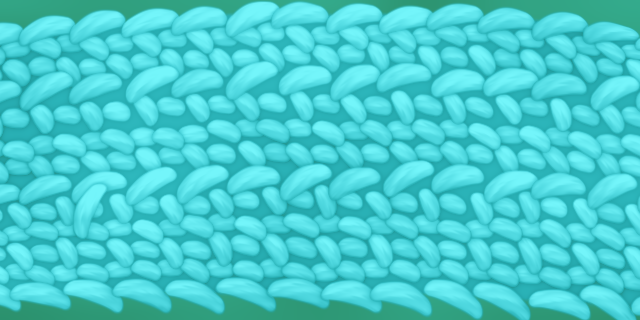
Reproduce this texture procedurally as a Shadertoy shader.

```glsl
#define PITCH 0.161
#define CORD_RADIUS 0.037
#define STITCH_RADIUS 0.031
#define JITTER 0.018
#define FIBRE 0.045
#define GAP vec3(0.09, 0.55, 0.56)
#define DEEP vec3(0.17, 0.71, 0.73)
#define MID vec3(0.30, 0.84, 0.87)
#define LIGHT vec3(0.45, 0.96, 0.98)
#define TABLE vec3(0.17, 0.57, 0.43)
#define TABLE_GLOW vec3(0.28, 0.90, 0.83)

const int STITCH_ROWS = 9;
const int ALL_ROWS = 13;

// Height, strand angle and half length: stitch rows first, cords last
const vec3 ROWS[ALL_ROWS] = vec3[ALL_ROWS](
    vec3(0.155, -0.50, 0.030), vec3(0.225, -1.05, 0.036),
    vec3(0.297, -0.45, 0.034), vec3(0.368, -1.10, 0.030),
    vec3(0.518, -0.90, 0.032), vec3(0.588, -0.50, 0.034),
    vec3(0.672, -1.10, 0.032), vec3(0.820, -0.95, 0.030),
    vec3(0.888, -0.60, 0.032), vec3(0.088, -0.32, 0.072),
    vec3(0.448, 0.36, 0.062), vec3(0.760, 0.36, 0.062),
    vec3(0.955, 0.24, 0.066));

float hash(vec2 p) {
    return fract(sin(dot(p, vec2(127.1, 311.7))) * 43758.5);
}

float noise(vec2 p) {
    vec2 i = floor(p), f = fract(p);
    f = f * f * (3.0 - 2.0 * f);
    return mix(mix(hash(i), hash(i + vec2(1, 0)), f.x),
               mix(hash(i + vec2(0, 1)), hash(i + vec2(1, 1)), f.x), f.y);
}

vec3 yarnColor(float tone) {
    vec3 c = mix(GAP, DEEP, smoothstep(0.0, 0.35, tone));
    c = mix(c, MID, smoothstep(0.30, 0.65, tone));
    return mix(c, LIGHT, smoothstep(0.58, 0.95, tone));
}

// Lay one arched, tapered strand over the surface (x: tone, y: coverage)
void layStrand(inout vec2 surface, vec2 p, float angle, float halfLen, float radius, float seed) {
    vec2 axis = vec2(cos(angle), sin(angle));
    vec2 q = vec2(dot(p, axis), dot(p, vec2(-axis.y, axis.x)));
    q.y += 2.5 * q.x * q.x;
    float r = radius * (1.0 - 0.28 * smoothstep(0.0, 1.0, abs(q.x) / (halfLen + radius)));
    float dist = length(vec2(max(abs(q.x) - halfLen, 0.0), q.y)) - r;

    // Contact shadow, then the rounded body with twisted fibres
    surface.x *= 1.0 - 0.40 * exp(-max(dist, 0.0) / 0.009);
    float depth = clamp(-dist / r, 0.0, 1.0);
    float roundness = sqrt(depth * (2.0 - depth));
    float fuzz = noise(q * vec2(35.0, 150.0) + seed * 40.0) - 0.5;
    float fibres = sin((q.y * 7.0 - q.x * 2.5) / radius + 6.0 * seed + 2.0 * fuzz);
    float body = 0.34 + 0.42 * roundness + 0.14 * clamp(p.y / radius, -1.0, 1.0)
               + FIBRE * (fibres + 2.0 * fuzz) * roundness + 0.12 * (seed - 0.5);
    float cover = smoothstep(0.004, -0.007, dist);
    surface.x = mix(surface.x, body, cover);
    surface.y = max(surface.y, cover);
}

// One row of strands; stitch rows gain a flatter partner beside each leg
void layRow(inout vec2 surface, vec2 p, int row) {
    vec3 shape = ROWS[row];
    bool isCord = row >= STITCH_ROWS;
    float phase = 0.35 + (isCord ? 0.0 : 0.5 * float(row % 2));
    float cell = floor(p.x / PITCH - phase);
    for (int k = -1; k <= 1; k++) {
        float id = cell + float(k);
        float seed = hash(vec2(id, row));
        vec2 wobble = JITTER * (vec2(seed, hash(vec2(id + 37.0, row))) - 0.5);
        vec2 local = p - vec2((id + 0.5 + phase) * PITCH, shape.x) - wobble;
        float angle = shape.y + 0.35 * (hash(vec2(row, id + 11.0)) - 0.5);
        if (isCord) {
            layStrand(surface, local, angle, shape.z, CORD_RADIUS, seed);
        } else {
            vec2 partner = local - vec2(0.46 * PITCH, 0.006);
            layStrand(surface, partner, angle * 0.35 + 0.1, shape.z * 0.8, STITCH_RADIUS, 1.0 - seed);
            layStrand(surface, local, angle, shape.z, STITCH_RADIUS, seed);
        }
    }
}

void mainImage(out vec4 fragColor, in vec2 fragCoord) {
    vec2 uv = fragCoord / iResolution.y;

    // Bow the rows downward toward both ends
    float side = uv.x - 1.05;
    float sag = 0.05 * side * side * (side < 0.0 ? smoothstep(0.0, 0.5, uv.y) : 1.0);
    sag += 0.055 * smoothstep(1.75, 2.0, uv.x) * smoothstep(0.75, 1.0, uv.y);
    vec2 p = uv + vec2(0.0, sag);
    p += 0.012 * (vec2(noise(uv * 7.0), noise(uv * 7.0 + 19.0)) - 0.5);

    // Shadowed backing, stitches, then raised cords
    vec2 surface = vec2(0.30, smoothstep(0.07, 0.09, p.y) * smoothstep(0.965, 0.95, p.y));
    for (int row = 0; row < ALL_ROWS; row++) {
        if (abs(p.y - ROWS[row].x) < 0.14) layRow(surface, p, row);
    }
    // Loose upright loop near the left end
    layStrand(surface, p - vec2(0.27, 0.37), 1.2, 0.07, 0.033, 0.7);

    // Uneven light, greenish deep gaps and the table beyond the edge
    float tone = surface.x + 0.14 * (noise(uv * 2.3 + 4.0) - 0.5) - 0.05 * smoothstep(1.3, 2.0, uv.x);
    vec3 yarn = yarnColor(tone + 0.06);
    yarn = mix(yarn, TABLE, 0.6 * smoothstep(0.16, 0.02, tone) * noise(uv * 9.0));
    vec3 table = mix(TABLE, TABLE_GLOW, 0.35 * noise(uv * vec2(3.0, 8.0)));
    fragColor = vec4(mix(table, yarn, surface.y), 1.0);
}
```
